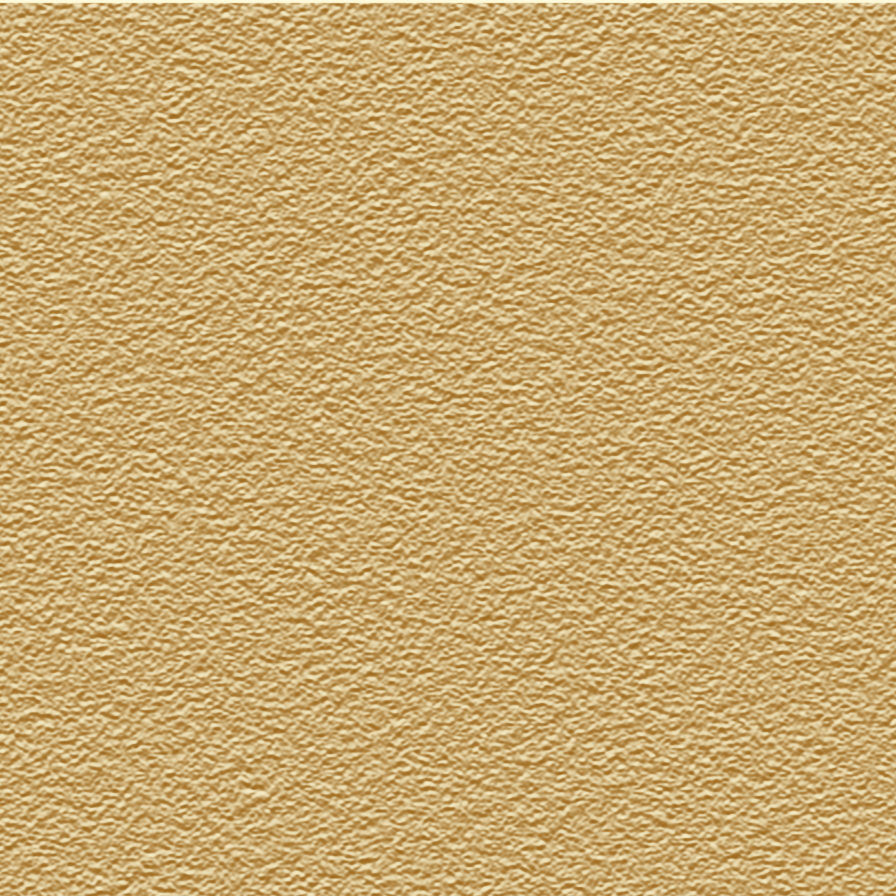
A three.js fragment shader for this texture:

```glsl
#define GRAIN_CELLS 405.0
#define GRAIN_SIGMA vec2(0.88, 0.76)
#define LIGHT_DIR vec2(-0.10, 0.995)
#define FINE_RELIEF 1.14
#define COARSE_RELIEF 0.16
#define COARSE_SCALE 0.5
#define TONE_LIMIT 0.72
#define MEAN_TONE 0.54
#define RIM_HEIGHT 0.0045
#define RIM_TONE 1.32
#define DARK_SAND vec3(0.64, 0.44, 0.15)
#define LIGHT_SAND vec3(0.91, 0.85, 0.68)

varying vec2 vUv;

float hash(vec2 p) {
  vec3 q = fract(vec3(p.xyx) * 0.1031);
  q += dot(q, q.yzx + 33.33);
  return fract((q.x + q.y) * q.z);
}

// Slope toward the light of a field of random Gaussian bumps
float relief(vec2 p) {
  vec2 cell = floor(p + 0.5);
  float slope = 0.0;
  for (int y = -3; y <= 3; y++) {
    for (int x = -3; x <= 3; x++) {
      vec2 site = cell + vec2(float(x), float(y));
      vec2 d = (p - site) / GRAIN_SIGMA;
      float bump = hash(site + 17.0) - 0.5;
      slope += bump * dot(LIGHT_DIR, d) * exp(-0.5 * dot(d, d));
    }
  }
  return slope;
}

// Rolls off strong values smoothly toward the limit
float softLimit(float value, float limit) {
  float ratio = value / limit;
  return value * inversesqrt(1.0 + ratio * ratio);
}

void main() {
  // Fine grain with a trace of coarser unevenness
  vec2 p = vUv * GRAIN_CELLS;
  float slope = FINE_RELIEF * relief(p)
    + COARSE_RELIEF * relief(p * COARSE_SCALE + 631.0);
  float tone = MEAN_TONE + softLimit(slope, TONE_LIMIT);

  // Pale lit rim along the top
  float rim = smoothstep(1.0 - RIM_HEIGHT, 1.0 - 0.5 * RIM_HEIGHT, vUv.y);
  tone = mix(tone, RIM_TONE, rim);

  // Shades lie on one line from ochre to cream
  vec3 color = DARK_SAND + (LIGHT_SAND - DARK_SAND) * tone;
  gl_FragColor = vec4(clamp(color, 0.0, 1.0), 1.0);
}
```
